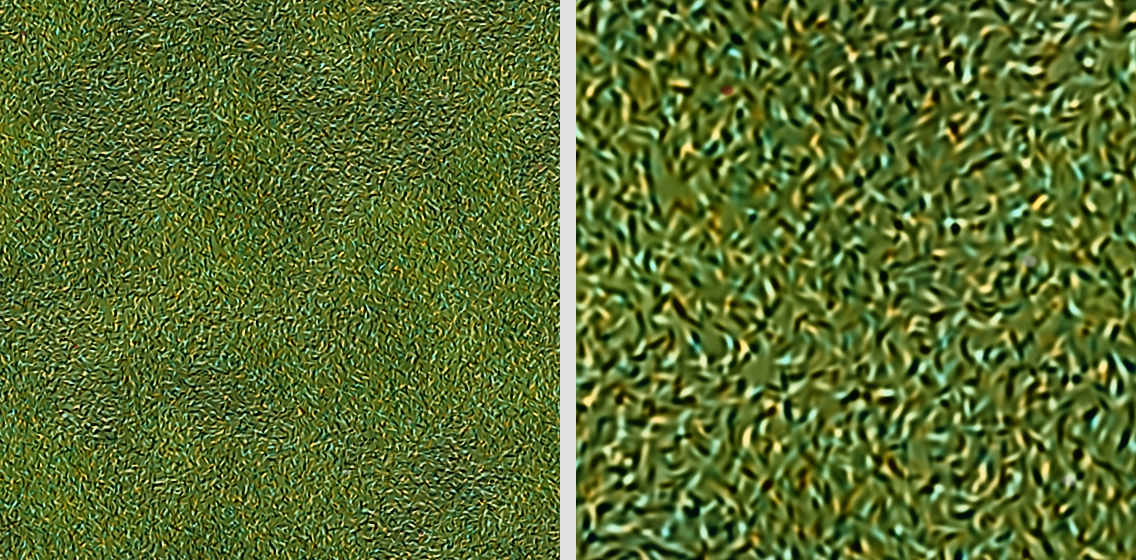
Left, the full canvas; right, a detail of the centre.
Give the GLSL for this texture, as a three.js fragment shader.

```glsl
// Short mown lawn: dense tangled blade strokes with soft patches and a few dry flecks.
varying vec2 vUv;

#define CELLS 72.0          // stroke cells across the canvas
#define STROKES 5           // blades per cell
#define BLADE_LENGTH 0.31   // in cells
#define BLADE_WIDTH 0.172   // in cells
#define CONTRAST 2.55       // brings stroke sum to unit deviation
#define ANGLE_SPREAD 2.3    // radians
#define PATCHES 7.0         // large patches across the canvas
#define TINT 0.085          // warm and cool variation per blade
#define FLECK_CELLS 9.0
#define FLECK_CHANCE 0.26
#define FLECK_RADIUS 0.006  // in canvas units

vec4 hash4(vec3 p) {
  vec4 q = fract(p.xyzx * vec4(0.1031, 0.1030, 0.0973, 0.1099));
  q += dot(q, q.wzxy + 33.33);
  return fract((q.xxyz + q.yzzw) * q.zywx);
}

float valueNoise(vec2 p, float seed) {
  vec2 i = floor(p), f = fract(p);
  f = f * f * (3.0 - 2.0 * f);
  float a = hash4(vec3(i, seed)).x;
  float b = hash4(vec3(i + vec2(1.0, 0.0), seed)).x;
  float c = hash4(vec3(i + vec2(0.0, 1.0), seed)).x;
  float d = hash4(vec3(i + 1.0, seed)).x;
  return mix(mix(a, b, f.x), mix(c, d, f.x), f.y);
}

float patchNoise(vec2 p, float seed) {
  return 0.6 * valueNoise(p, seed) + 0.4 * valueNoise(p * 2.3 + 5.0, seed + 1.0);
}

// Sum of oriented strokes: x is ridge height with dark rims, y is tint.
vec2 blades(vec2 uv, float lean) {
  vec2 p = uv * CELLS, base = floor(p), sum = vec2(0.0);
  for (int j = -1; j <= 1; j++)
  for (int i = -1; i <= 1; i++)
  for (int k = 0; k < STROKES; k++) {
    vec2 cell = base + vec2(float(i), float(j));
    vec4 h = hash4(vec3(cell + 11.0, float(k) + 3.0));
    vec4 g = hash4(vec3(cell + 47.0, float(k) + 29.0));
    vec2 d = p - cell - h.xy;
    float angle = lean + (h.z - 0.5) * ANGLE_SPREAD;
    vec2 along = vec2(cos(angle), sin(angle));
    vec2 q = vec2(dot(d, along), dot(d, vec2(-along.y, along.x)));
    q /= vec2(BLADE_LENGTH, BLADE_WIDTH) * mix(0.8, 1.2, g.x);
    float window = max(0.0, 1.0 - dot(d, d));
    float body = exp(-0.5 * dot(q, q)) * window * window;
    sum += body * vec2((2.0 * h.w - 1.0) * (1.0 - q.y * q.y), 2.0 * g.y - 1.0);
  }
  return sum;
}

float ramp(float a, float b, float x) {
  return clamp((x - a) / (b - a), 0.0, 1.0);
}

// Grass colours placed by their share of the area.
vec3 grassColour(float rank) {
  vec3 c = mix(vec3(0.0, 0.03, 0.0), vec3(0.04, 0.10, 0.0), ramp(0.0, 0.04, rank));
  c = mix(c, vec3(0.16, 0.24, 0.02), ramp(0.04, 0.175, rank));
  c = mix(c, vec3(0.28, 0.36, 0.09), ramp(0.175, 0.415, rank));
  c = mix(c, vec3(0.41, 0.50, 0.21), ramp(0.415, 0.67, rank));
  c = mix(c, vec3(0.55, 0.64, 0.37), ramp(0.67, 0.86, rank));
  c = mix(c, vec3(0.76, 0.84, 0.57), ramp(0.86, 0.965, rank));
  return mix(c, vec3(0.90, 0.95, 0.76), ramp(0.965, 1.0, rank));
}

// Sparse tan, rust and grey specks: colour and coverage.
vec4 flecks(vec2 uv) {
  vec2 p = uv * FLECK_CELLS;
  vec4 h = hash4(vec3(floor(p) + 5.0, 71.0));
  vec2 d = (fract(p) - mix(vec2(0.15), vec2(0.85), h.xy)) / FLECK_CELLS;
  float kind = fract(h.w * 23.0);
  vec3 colour = kind < 0.45 ? vec3(0.66, 0.50, 0.29)
              : kind < 0.75 ? vec3(0.42, 0.16, 0.08) : vec3(0.68, 0.70, 0.62);
  float radius = FLECK_RADIUS * mix(0.6, 1.1, h.z);
  float cover = 1.0 - smoothstep(0.5 * radius, 1.2 * radius, length(d * vec2(1.0, 1.25)));
  return vec4(colour, cover * step(h.w, FLECK_CHANCE));
}

void main() {
  // Patches steer blade direction, contrast and greyness.
  float dry = patchNoise(vUv * PATCHES, 101.0);
  float lush = patchNoise(vUv * PATCHES * 1.4 + 3.0, 131.0);
  float lean = mix(1.75, 0.1, smoothstep(0.38, 0.68, dry));
  vec2 blade = blades(vUv, lean);

  // Stroke height becomes an area rank, then a colour.
  float height = blade.x * CONTRAST * mix(0.8, 1.2, dry) + 0.5 * (lush - 0.5);
  float rank = 1.0 / (1.0 + exp(-1.702 * height));
  vec3 colour = grassColour(rank);

  // Warm and cool blades, grey dry patches, yellow lush ones.
  colour += TINT * blade.y * (0.5 + rank) * vec3(0.9, -0.1, -0.8);
  float grey = dot(colour, vec3(0.3, 0.6, 0.1));
  colour = mix(colour, vec3(grey), 0.4 * (dry - 0.5));
  colour += (lush - 0.5) * vec3(0.03, 0.03, -0.04);

  vec4 fleck = flecks(vUv);
  colour = mix(colour, fleck.rgb * (0.65 + 0.6 * rank), 0.75 * fleck.a);
  gl_FragColor = vec4(clamp(colour, 0.0, 1.0), 1.0);
}
```
